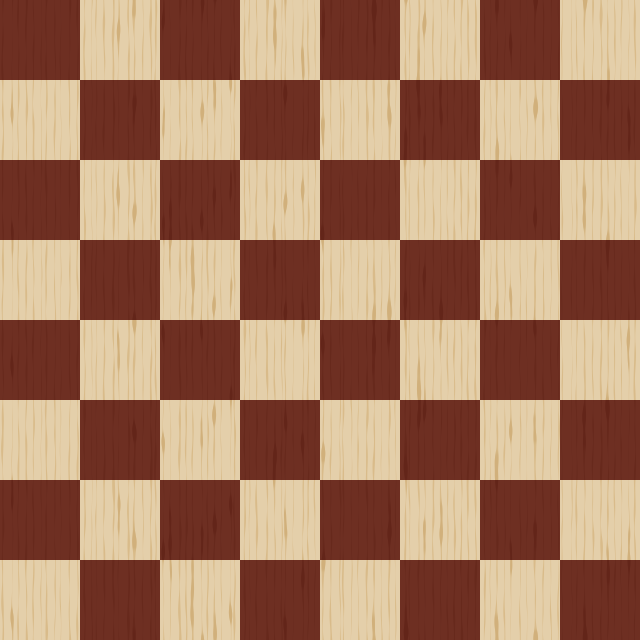
A WebGL 1 fragment shader for this pattern:

```glsl
precision highp float;
// Wooden checkerboard, eight by eight, with uneven vertical grain streaks.

uniform vec2 u_resolution;

const float TAU = 6.2831853;
const float CELLS = 8.0;
const float STREAKS = 88.0;

float hash(float n, float seed) {
  return fract(sin(n * 12.9898 + seed * 78.233) * 43758.547);
}

// Sine along the grain; a whole frequency keeps it periodic over the canvas.
float wave(float y, float frequency, float phase) {
  return sin(TAU * (y * frequency + phase));
}

// Share of a pixel covered by a line, given distance and half width.
float lineCoverage(float d, float halfWidth, float pixel) {
  float overlap = min(d + 0.5 * pixel, halfWidth) - max(d - 0.5 * pixel, -halfWidth);
  return clamp(overlap / pixel, 0.0, 1.0);
}

// Square wave of unit cells, smoothed over one pixel at each boundary.
float squareWave(float x, float pixel) {
  return clamp(2.0 * sin(0.5 * TAU * x) / (0.5 * TAU * pixel), -1.0, 1.0);
}

// x: all streaks, y: only the heavy ones.
vec2 grain(vec2 uv, float pixel) {
  vec2 cover = vec2(0.0);
  float slot = floor(uv.x * STREAKS);
  for (int i = -1; i <= 1; i++) {
    float index = slot + float(i);
    float id = mod(index, STREAKS);
    float phase = hash(id, 1.0);
    float phase2 = hash(id, 2.0);

    // Slightly wandering centre line
    float centre = (index + 0.5 + 0.6 * (hash(id, 3.0) - 0.5)) / STREAKS;
    centre += 0.0006 * wave(uv.y, 5.0, phase) + 0.0004 * wave(uv.y, 13.0, phase2);

    // Thin line that swells and fades, with occasional broad knots
    float thin = 0.0003 + 0.001 * hash(id, 4.0);
    thin *= 0.85 + 0.35 * wave(uv.y, 7.0, phase2) + 0.3 * wave(uv.y, 17.0, phase);
    float frequency = 2.0 + floor(5.0 * hash(id, 5.0));
    float knot = pow(0.5 + 0.5 * wave(uv.y, frequency, phase2), 7.0);
    knot *= 0.75 + 0.25 * wave(uv.y, 23.0, phase);
    float heavy = step(0.72, hash(id, 6.0));
    float halfWidth = max(thin + 0.0022 * knot * mix(0.25, 1.0, heavy), 0.0);

    float c = lineCoverage(abs(uv.x - centre), halfWidth, pixel);
    cover = max(cover, vec2(c, c * heavy * smoothstep(0.1, 0.5, knot)));
  }
  return cover;
}

void main() {
  vec2 uv = gl_FragCoord.xy / u_resolution;
  vec2 pixel = 1.0 / u_resolution;
  vec2 streak = grain(uv, pixel.x);

  // Pale and dark timber
  vec3 pale = mix(vec3(0.895, 0.81, 0.665), vec3(0.85, 0.735, 0.54), streak.x);
  pale = mix(pale, vec3(0.81, 0.68, 0.47), 0.8 * streak.y);
  vec3 dark = mix(vec3(0.43, 0.185, 0.135), vec3(0.405, 0.16, 0.11), streak.x);
  dark = mix(dark, vec3(0.385, 0.14, 0.095), 0.8 * streak.y);

  // Alternating squares, pale at the lower left
  float checker = squareWave(uv.x * CELLS, pixel.x * CELLS)
                * squareWave(uv.y * CELLS, pixel.y * CELLS);
  gl_FragColor = vec4(mix(dark, pale, 0.5 + 0.5 * checker), 1.0);
}
```
